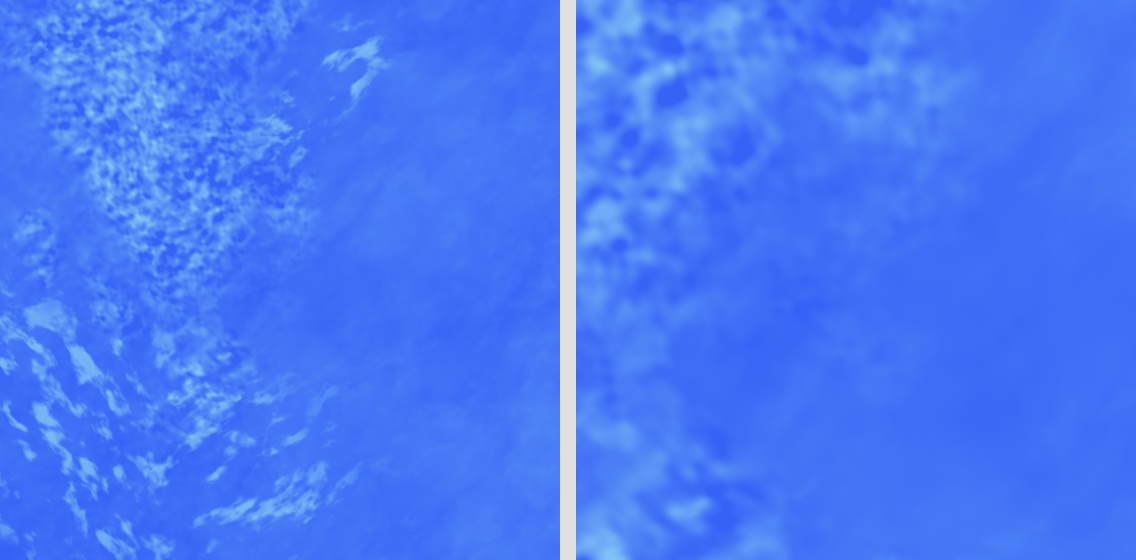
Left: the whole. Right: its middle third, enlarged.
Give the GLSL for this texture, as a WebGL 1 fragment shader.

```glsl
precision highp float;
// Mottled azure surface: soft blue clouds with a crinkled pale patch and slanted flecks.
uniform vec2 u_resolution;

float hash(vec2 cell) {
  return fract(sin(dot(cell, vec2(127.1, 311.7))) * 43758.5453);
}

float noise(vec2 p) {
  vec2 cell = floor(p);
  vec2 f = fract(p);
  f = f * f * (3.0 - 2.0 * f);
  return mix(mix(hash(cell), hash(cell + vec2(1.0, 0.0)), f.x),
             mix(hash(cell + vec2(0.0, 1.0)), hash(cell + vec2(1.0, 1.0)), f.x), f.y);
}

float fbm(vec2 p) {
  float sum = 0.0;
  float weight = 0.533;
  for (int i = 0; i < 4; i++) {
    sum += weight * noise(p);
    p = mat2(1.6, 1.2, -1.2, 1.6) * p + vec2(17.3, 9.1);
    weight *= 0.5;
  }
  return sum;
}

// Coordinates whose x axis points along the given angle
vec2 turn(vec2 p, float angle) {
  float c = cos(angle);
  float s = sin(angle);
  return vec2(c * p.x + s * p.y, c * p.y - s * p.x);
}

// Tilted ellipse with a soft, ragged rim
float patchMask(vec2 p, vec2 center, vec2 radii, float angle, float ragged) {
  float d = length(turn(p - center, angle) / radii);
  return 1.0 - smoothstep(0.45, 1.2, d + ragged);
}

void main() {
  vec2 p = gl_FragCoord.xy / u_resolution;
  vec2 warp = vec2(fbm(p * 6.0 + 3.0), fbm(p * 6.0 + 41.0)) - 0.5;

  // Broad clouds and faint brushed texture
  float clouds = fbm(p * 4.0 + warp * 1.5 + 8.0) - 0.5;
  float brushed = fbm(turn(p + warp * 0.05, 0.9) * vec2(16.0, 30.0)) - 0.5;
  float light = 0.12 + 0.38 * clouds + 0.2 * brushed;
  light += 0.1 * patchMask(p, vec2(0.74, 0.64), vec2(0.34, 0.13), 0.1, warp.x);
  light += 0.07 * patchMask(p, vec2(1.0, 0.12), vec2(0.22, 0.3), 0.3, warp.y);

  // Crinkled grain, a few thousandths of the canvas wide
  vec2 crinkle = p + warp * 0.04;
  float grain = 0.6 * noise(turn(crinkle, 0.4) * vec2(62.0, 78.0))
              + 0.4 * noise(turn(crinkle, -0.7) * vec2(115.0, 140.0) + 5.0) - 0.5;

  // Pale patch at upper left, cut by a dark slanting vein
  float ragged = (fbm(p * 9.0 + 20.0) - 0.5) * 1.7;
  float pale = patchMask(p, vec2(0.25, 0.76), vec2(0.4, 0.2), -1.31, ragged);
  pale = max(pale, 0.7 * patchMask(p, vec2(0.42, 0.96), vec2(0.15, 0.1), 0.3, ragged));
  pale = max(pale, 0.8 * patchMask(p, vec2(0.08, 0.56), vec2(0.09, 0.05), -1.2, ragged));
  float vein = abs(turn(p - vec2(0.14, 0.61) + warp * 0.08, -1.06).y);
  pale *= mix(0.25, 1.0, smoothstep(0.015, 0.05, vein));
  light += pale * (0.27 + 1.6 * grain + 0.4 * brushed);

  // Flecks lean down to the right at the left edge, up to the right elsewhere
  vec2 drift = p + warp * 0.06;
  float falling = fbm(turn(drift, -0.95) * vec2(22.0, 48.0) + 13.0);
  float rising = fbm(turn(drift, 0.6) * vec2(20.0, 42.0) + 31.0);
  float flecks = mix(falling, rising, smoothstep(0.18, 0.36, p.x));
  flecks = smoothstep(0.5, 0.78, flecks + 0.2 * grain);
  float scatter = patchMask(p, vec2(0.1, 0.22), vec2(0.55, 0.3), -0.3, ragged * 0.6);
  scatter = max(scatter, patchMask(p, vec2(0.57, 0.83), vec2(0.2, 0.07), 0.9, ragged * 0.5));
  light += flecks * (0.06 + 0.75 * scatter) * (1.0 - 0.6 * pale);
  light += 0.1 * grain * (0.5 + scatter);

  // Deep blue to pale sky blue
  light = clamp(light, -0.04, 1.35);
  vec3 color = mix(vec3(0.22, 0.4, 0.965), vec3(0.48, 0.73, 0.96), light);
  gl_FragColor = vec4(color, 1.0);
}
```
